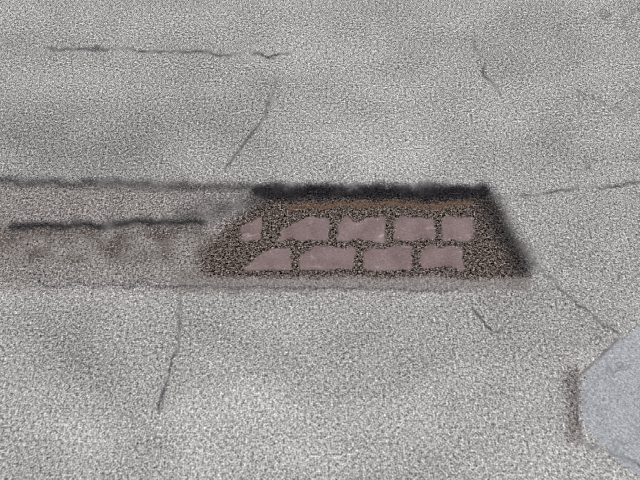
Write a Shadertoy shader that draws this texture.

```glsl
// Draws worn asphalt with a pothole that bares two rows of old paving stones.
const vec3 ASPHALT = vec3(.648, .640, .636);
const vec3 TAR     = vec3(.15, .145, .155);
const vec3 GRAVEL  = vec3(.36, .325, .31);
const vec3 STONE   = vec3(.53, .455, .46);
const vec3 RIM     = vec3(.53, .505, .495);
const vec3 RUST    = vec3(.42, .335, .28);
const vec3 PATCH   = vec3(.66, .67, .69);
const float GRAIN_SCALE = 135.0;
const float GRAIN_GAIN  = .50;
const float CRACK_WIDTH = .0026;
const float STONE_GAP   = .009;

// Crack segments, each from xy to zw
const vec4 CRACKS[12] = vec4[12](
    vec4(.573, .835, .552, .757), vec4(.552, .757, .47, .65),
    vec4(.372, .392, .373, .29),  vec4(.373, .29, .33, .14),
    vec4(1.04, .587, 1.34, .622), vec4(1.11, .453, 1.293, .297),
    vec4(1.293, .297, 1.20, .21), vec4(1.20, .21, 1.21, .08),
    vec4(1.21, .08, 1.34, .03),   vec4(.98, .913, 1.04, .80),
    vec4(.10, .90, .60, .885),    vec4(.97, .366, 1.06, .297));

vec2 hashGradient(vec2 p) {
    vec3 h = fract(vec3(p.xyx) * vec3(.1031, .1030, .0973));
    h += dot(h, h.yzx + 33.33);
    return fract((h.xx + h.yz) * h.zy) * 2.0 - 1.0;
}

float gradientNoise(vec2 p) {
    vec2 i = floor(p), f = fract(p), e = vec2(0, 1);
    vec2 u = f * f * (3.0 - 2.0 * f);
    float low  = mix(dot(hashGradient(i), f), dot(hashGradient(i + e.yx), f - e.yx), u.x);
    float high = mix(dot(hashGradient(i + e), f - e), dot(hashGradient(i + 1.0), f - 1.0), u.x);
    return mix(low, high, u.y);
}

float fbm(vec2 p) {
    float sum = 0.0, gain = 1.0;
    for (int i = 0; i < 4; i++, gain *= .5, p = p * 2.03 + 17.3)
        sum += gain * gradientNoise(p);
    return sum;
}

float stroke(vec2 p, vec2 a, vec2 b, float halfWidth, float soft) {
    vec2 ab = b - a;
    float d = length(p - a - ab * clamp(dot(p - a, ab) / dot(ab, ab), 0.0, 1.0));
    return 1.0 - smoothstep(halfWidth - soft, halfWidth + soft, d);
}

float band(float v, float lo, float hi, float soft) {
    return smoothstep(lo - soft, lo + soft, v) * (1.0 - smoothstep(hi - soft, hi + soft, v));
}

// Signed distance to the paving; stones narrow toward the right
float pavingDistance(vec2 p) {
    float d = 1.0;
    for (int row = 0; row < 2; row++) {
        vec3 spacing = row == 0 ? vec3(.552, .149, -.0095) : vec3(.616, .138, -.006);
        vec2 rowSpan = row == 0 ? vec2(.523, .024) : vec2(.462, .023);
        for (int i = -1; i < 4 - row; i++) {
            float k = float(i), n = k + 1.0;
            float left = max(spacing.x + spacing.y * k + spacing.z * k * k, .495);
            float right = spacing.x + spacing.y * n + spacing.z * n * n;
            vec2 q = p - vec2((left + right) * .5, rowSpan.x);
            // Gravel buries the upper left corner of some stones
            float buried = (q.y - q.x * .7) * .8 - (i + row == 0 || i == -1 ? .012 : .034);
            q = abs(q) - vec2((right - left) * .5 - STONE_GAP, rowSpan.y) + .008;
            d = min(d, max(length(max(q, 0.0)) + min(max(q.x, q.y), 0.0) - .008, buried));
        }
    }
    return d;
}

void mainImage(out vec4 fragColor, in vec2 fragCoord) {
    vec2 uv = fragCoord / iResolution.y;
    float px = 1.0 / iResolution.y;
    vec2 warp = vec2(fbm(uv * 22.0), fbm(uv * 22.0 + 41.0));
    vec2 p = uv + warp * .012;

    // Grain gets finer with distance
    vec2 g = vec2(uv.x - .667, uv.y) * (1.0 + .5 * uv.y) * GRAIN_SCALE + 300.0;
    float grain = gradientNoise(g) * .6 + gradientNoise(g * 1.83 + 9.0) * .75;

    // Road surface with broad stains and mottling
    vec2 s = (uv - vec2(.15, .70)) * vec2(3.0, 9.0);
    float stain = fbm(uv * vec2(3.0, 5.0) + 4.0) * .08 + fbm(uv * vec2(9.0, 14.0)) * .05;
    stain -= .09 * exp(-dot(s, s)) + .07 * stroke(p, vec2(.10, .31), vec2(.32, .08), .03, .08);
    vec3 col = ASPHALT + stain + .03 * smoothstep(.35, .1, uv.y);
    float patchMask = smoothstep(-.004, .006, p.x - 1.21 - 5.0 * (p.y - .165) * (p.y - .165));
    col = mix(col, PATCH + warp.x * .06, patchMask);
    float grainGain = GRAIN_GAIN * mix(1.0, .5, patchMask);

    // Sunken shoulder and loose debris on the left
    float shoulder = band(p.y, .40, .615, .018) * (1.0 - smoothstep(.42, .58, p.x));
    col = mix(col, RIM + warp.y * .08, shoulder * .75);
    float debris = band(p.y, .455, .525, .018) * (1.0 - smoothstep(.38, .48, p.x));
    col = mix(col, GRAVEL, debris * smoothstep(-.5, .5, warp.x + grain) * .8);

    // Fine broken cracks, with a hairline web on the right
    float crack = 0.0;
    for (int i = 0; i < 12; i++)
        crack = max(crack, stroke(p + warp.yx * .008, CRACKS[i].xy, CRACKS[i].zw, CRACK_WIDTH, .002 + px));
    float web = 1.0 - smoothstep(.0, .035, abs(fbm(uv * vec2(6.0, 9.0) + 7.0)));
    crack = max(crack, web * .4 * smoothstep(1.05, 1.25, uv.x));
    col = mix(col, TAR * 1.8, crack * smoothstep(-.5, .4, warp.x + grain) * .8);
    col = mix(col, GRAVEL, stroke(p, vec2(1.19, .22), vec2(1.195, .09), .012, .02) * .6);

    // Smooth lower rim
    float rim = stroke(p, vec2(.38, .411), vec2(1.09, .416), .021, .009);
    col = mix(col, RIM + warp.x * .06, rim * .85);
    grainGain *= 1.0 - rim * .4;
    col = mix(col, TAR * 2.2, stroke(p, vec2(.08, .408), vec2(.95, .395), .002, .004) * .6);

    // Hole floor with gravel
    float hole = band(p.y, .423, .60, .008) * smoothstep(.39, .45, p.x - max(p.y - .48, 0.0) * 1.1);
    hole *= 1.0 - smoothstep(-.015, .015, p.x - 1.105 + (p.y - .43) * .5);
    col = mix(col, GRAVEL, hole);
    grainGain = mix(grainGain, .62, max(hole, debris * .6));

    // Paving stones and the rusty ledge above them
    float worn = pavingDistance(uv + warp * .012) + max(grain + warp.y * .6, 0.0) * .012;
    float paving = 1.0 - smoothstep(-.002, .003, worn);
    float sheen = smoothstep(.25, .7, fbm(uv * vec2(30.0, 60.0))) * .14;
    col = mix(col, STONE + warp.y * .09 + sheen, paving);
    float ledge = stroke(p, vec2(.60, .573), vec2(.98, .576), .006, .005);
    col = mix(col, RUST, ledge * .8);
    grainGain = mix(grainGain, .09, paving) * (1.0 - ledge * .6);

    // Broken tar edges
    float tar = stroke(p, vec2(.54, .600), vec2(1.01, .599), .015, .010);
    tar = max(tar, .7 * stroke(p, vec2(1.01, .59), vec2(1.09, .45), .021, .022));
    tar = max(tar, .6 * stroke(p, vec2(-.05, .624), vec2(.54, .608), .008, .012));
    tar = max(tar, .9 * stroke(p, vec2(.03, .528), vec2(.42, .538), .007, .010));
    tar = max(tar, .45 * stroke(p, vec2(.38, .542), vec2(.56, .595), .018, .022));
    tar *= smoothstep(-1.0, .1, warp.x + grain);
    col = mix(col, TAR, tar);
    fragColor = vec4(clamp(col + grain * grainGain * (1.0 - tar * .6), 0.0, 1.0), 1.0);
}
```
